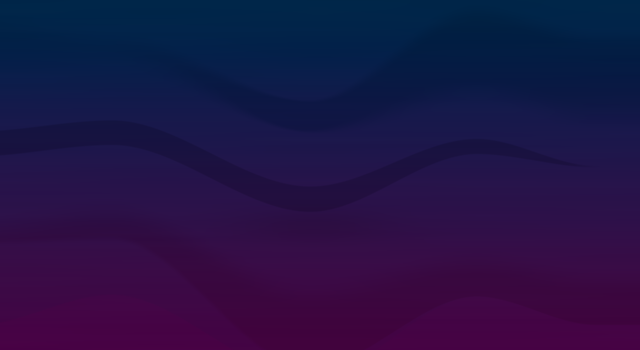
Write a Shadertoy shader that draws this background.

```glsl
float hash(vec2 p) {
    vec3 q = fract(p.xyx * 0.1031);
    q += dot(q, q.yzx + 33.33);
    return fract((q.x + q.y) * q.z);
}

float valueNoise(vec2 p) {
    vec2 cell = floor(p), f = fract(p);
    f = f * f * (3.0 - 2.0 * f);
    return mix(mix(hash(cell), hash(cell + vec2(1, 0)), f.x),
               mix(hash(cell + vec2(0, 1)), hash(cell + vec2(1, 1)), f.x), f.y);
}

// Smooth curve through left edge, crest, trough, second crest and right end
float wave(float x, float left, float crest, float trough, float crest2, float right) {
    float y = mix(left, crest, smoothstep(-0.04, 0.175, x));
    y = mix(y, trough, smoothstep(0.175, 0.485, x));
    y = mix(y, crest2, smoothstep(0.485, 0.745, x));
    return mix(y, right, smoothstep(0.745, 0.93, x));
}

// Coverage below a curve, with a chosen edge softness
float below(float y, float curve, float softness) {
    return smoothstep(-softness, softness, curve - y);
}

vec3 verticalGradient(float y) {
    vec3 color = mix(vec3(0.265, 0.012, 0.265), vec3(0.225, 0.045, 0.275), smoothstep(-0.02, 0.27, y));
    color = mix(color, vec3(0.165, 0.072, 0.29), smoothstep(0.20, 0.45, y));
    color = mix(color, vec3(0.095, 0.095, 0.295), smoothstep(0.40, 0.67, y));
    color = mix(color, vec3(0.015, 0.125, 0.29), smoothstep(0.62, 0.88, y));
    return mix(color, vec3(0.0, 0.148, 0.285), smoothstep(0.80, 1.0, y));
}

void mainImage(out vec4 fragColor, in vec2 fragCoord) {
    vec2 uv = fragCoord / iResolution.xy;
    float x = uv.x, y = uv.y;
    float edge = max(0.003, 1.0 / iResolution.y);
    vec3 color = verticalGradient(y);

    // Upper fold, crisp in its trough and soft toward both sides
    float nearTrough = exp(-pow((x - 0.46) / 0.13, 2.0));
    float fold = below(y, wave(x, 0.95, 0.88, 0.711, 0.964, 0.89), mix(0.035, 0.005, nearTrough))
               - below(y, wave(x, 0.833, 0.833, 0.624, 0.74, 0.67), mix(0.05, 0.006, nearTrough));
    color *= 1.0 - vec3(0.32, 0.12, 0.10) * max(fold, 0.0) * mix(0.35, 1.0, smoothstep(0.1, 0.4, x));

    // Middle ribbon, tapering to a point at the right
    float ribbon = below(y, wave(x, 0.624, 0.656, 0.467, 0.603, 0.526), edge)
                 - below(y, wave(x, 0.553, 0.586, 0.395, 0.560, 0.522), edge);
    color *= 1.0 - vec3(0.18, 0.20, 0.15) * max(ribbon, 0.0) * (1.0 - smoothstep(0.88, 0.95, x));

    // Soft shadow under the middle trough
    vec2 shadow = (uv - vec2(0.49, 0.355)) / vec2(0.12, 0.045);
    color *= 1.0 - vec3(0.06, 0.16, 0.10) * exp(-dot(shadow, shadow));

    // Lower fold
    float lowerFold = below(y, wave(x, 0.34, 0.39, 0.16, 0.25, 0.20), 0.05)
                    - below(y, wave(x, 0.306, 0.318, -0.05, 0.153, 0.072), mix(0.012, edge, smoothstep(0.3, 0.6, x)));
    color *= 1.0 - vec3(0.04, 0.25, 0.10) * max(lowerFold, 0.0);

    // Bright hills along the bottom
    float hills = below(y, wave(x, 0.07, 0.158, -0.08, 0.153, 0.072), edge);
    color += vec3(0.016, -0.006, 0.002) * hills * mix(1.0, 0.6, smoothstep(0.4, 0.6, x));

    // Faint long horizontal streaks
    color += 0.005 * (valueNoise(uv * vec2(4.0, 60.0)) - 0.5);

    fragColor = vec4(clamp(color, 0.0, 1.0), 1.0);
}
```
